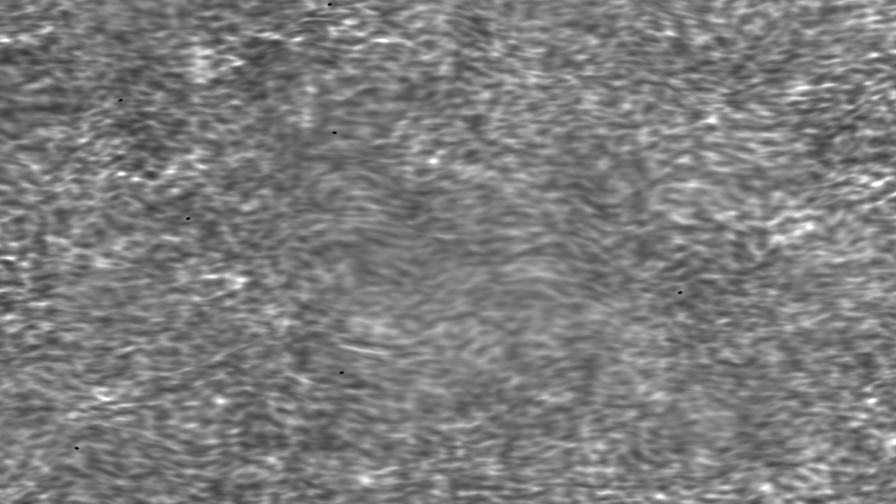
A Shadertoy shader for this texture:

```glsl
// Grey fibrous speckle: short, mostly level streaks with brighter wavy strands.
// Layers of stretched gradient noise are summed on a log scale, over soft
// patches and a slow brightening to the right, then dotted with dark specks.

#define BASE_GREY 0.478
#define STREAK_SCALE vec2(27.0, 66.0)
#define STREAK_GAIN 0.58
#define GRAIN_GAIN 0.34
#define CLUMP_GAIN 0.34
#define PATCH_GAIN 0.22
#define STRAND_GAIN 0.30
#define SIDE_LIGHT 0.17
#define WARP 0.035
#define SPECK_CELL 0.3
#define SPECK_CHANCE 0.3
#define SPECK_RADIUS vec2(0.0042, 0.0026)

vec2 hash2(vec2 cell) {
    vec3 h = fract(cell.xyx * vec3(0.1031, 0.1030, 0.0973));
    h += dot(h, h.yzx + 33.33);
    return fract((h.xx + h.yz) * h.zy);
}

float cornerSlope(vec2 cell, vec2 offset) {
    float angle = 6.2832 * hash2(cell).x;
    return dot(vec2(cos(angle), sin(angle)), offset);
}

// Gradient noise, roughly -0.7 to 0.7
float gradNoise(vec2 p) {
    vec2 cell = floor(p);
    vec2 f = p - cell;
    vec2 u = f * f * f * (f * (f * 6.0 - 15.0) + 10.0);
    vec2 e = vec2(1.0, 0.0);
    float low = mix(cornerSlope(cell, f), cornerSlope(cell + e, f - e), u.x);
    float high = mix(cornerSlope(cell + e.yx, f - e.yx),
                     cornerSlope(cell + 1.0, f - 1.0), u.x);
    return mix(low, high, u.y);
}

// Thin bright lines along the zero contours of stretched noise
float strands(vec2 p) {
    float total = 0.0;
    for (int i = 0; i < 3; i++) {
        float k = float(i);
        vec2 shift = vec2(17.3, 41.7) * (k + 1.0);
        float line = gradNoise(p * vec2(4.0 + 1.5 * k, 14.0 + 5.0 * k) + shift) / 0.10;
        float present = smoothstep(0.0, 0.35, gradNoise(p * vec2(3.0, 7.0) - shift));
        total += exp(-line * line) * present;
    }
    return total;
}

// Coverage of tiny dark specks, at most one per grid cell
float specks(vec2 p) {
    vec2 cell = floor(p / SPECK_CELL);
    vec2 place = 0.1 + 0.8 * hash2(cell + 71.0);
    vec2 pick = hash2(cell + 137.0);
    vec2 d = p - (cell + place) * SPECK_CELL;
    d.y -= 0.35 * d.x * (pick.y - 0.3);
    float radius = SPECK_RADIUS.y;
    float dist = length(d * vec2(radius / SPECK_RADIUS.x, 1.0)) - radius;
    float soft = 0.5 / iResolution.y;
    return (1.0 - smoothstep(-soft, soft, dist)) * step(pick.x, SPECK_CHANCE);
}

void mainImage(out vec4 fragColor, in vec2 fragCoord) {
    vec2 p = fragCoord / iResolution.y;
    float aspect = iResolution.x / iResolution.y;

    // Slow bending tilts the streaks locally
    vec2 q = p;
    q.y += WARP * gradNoise(p * 3.1 + 5.0);
    q.y += 0.3 * WARP * gradNoise(p * vec2(9.0, 11.0) + 23.0);
    q.x += WARP * gradNoise(p * 4.0 + 61.0);

    // The middle is calmer than the surroundings
    vec2 fromMiddle = (p - vec2(0.54 * aspect, 0.42)) / vec2(0.5, 0.33);
    float calm = exp(-dot(fromMiddle, fromMiddle));
    float contrast = (1.08 - 0.42 * calm) * (1.0 + 0.5 * gradNoise(p * 3.5 + 90.0));

    // Fine streaks and grain
    float streak = STREAK_GAIN * gradNoise(q * STREAK_SCALE);
    float grain = GRAIN_GAIN * gradNoise(q * STREAK_SCALE * 1.6 + 37.0);
    float fine = streak + grain * (1.0 - 0.4 * calm);

    // Clumps, patches and faint upright bands
    float clump = CLUMP_GAIN * gradNoise(q * vec2(9.0, 21.0) + 11.0);
    float patches = PATCH_GAIN * gradNoise(p * vec2(2.6, 4.2) + 53.0);
    float bands = 0.16 * gradNoise(p * vec2(9.0, 2.0) + 29.0);
    float side = SIDE_LIGHT * (p.x / aspect - 0.5);

    // Broken strands, strongest where the streaks are already light
    float strand = STRAND_GAIN * strands(q) * (0.75 + 1.6 * fine) * (1.0 - 0.75 * calm);

    float tone = (fine + clump) * contrast + patches + bands + side + strand - 0.03;
    float grey = BASE_GREY * exp(tone);
    grey = mix(grey, 0.04, specks(p));
    fragColor = vec4(vec3(clamp(grey, 0.0, 1.0)), 1.0);
}
```
